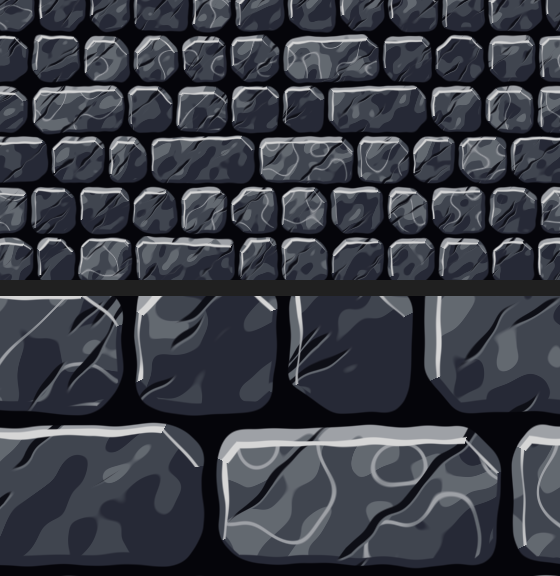
Top: the whole. Bottom: its middle third, enlarged.
Reproduce this texture procedurally as a Shadertoy shader.

```glsl
// Dark cel-shaded masonry wall: chiselled stones in staggered courses with black joints.

const float COURSES = 5.54;      // courses per canvas height
const float TOP_SHIFT = 0.336;   // part of the first course hidden above the canvas
const float JOINT = 0.045;       // half the joint width, in courses
const vec2 LIGHT_DIR = vec2(-0.45, 0.89);

const vec3 INK   = vec3(0.02, 0.02, 0.04);
const vec3 SHADE = vec3(0.15, 0.16, 0.21);
const vec3 STONE = vec3(0.25, 0.27, 0.31);
const vec3 WORN  = vec3(0.39, 0.41, 0.44);
const vec3 PALE  = vec3(0.62, 0.63, 0.65);
const vec3 GLINT = vec3(0.84, 0.84, 0.84);

// Per course: shift of the joints, and bits marking stones two slots wide
const float PHASE[6] = float[6](0.69, 0.59, 0.53, 1.04, 0.59, 0.61);
const int WIDE[6] = int[6](0, 256, 520, 4258, 0, 32);

float hash(vec2 p) {
    vec3 q = fract(p.xyx * 0.1031);
    q += dot(q, q.yzx + 33.33);
    return fract((q.x + q.y) * q.z);
}

float rnd(vec2 id, float seed) {
    return hash(id * vec2(17.0, 23.0) + seed * vec2(3.7, 5.3));
}

float corner(vec2 cell, vec2 f, vec2 o) {
    float a = 6.2832 * hash(cell + o);
    return dot(vec2(cos(a), sin(a)), f - o);
}

// Gradient noise, about -0.7 to 0.7
float noise(vec2 p) {
    vec2 c = floor(p), f = p - c;
    vec2 u = f * f * f * (f * (f * 6.0 - 15.0) + 10.0);
    float low = mix(corner(c, f, vec2(0)), corner(c, f, vec2(1, 0)), u.x);
    float high = mix(corner(c, f, vec2(0, 1)), corner(c, f, vec2(1)), u.x);
    return mix(low, high, u.y);
}

float smoothMax(float a, float b, float k) {
    float h = max(k - abs(a - b), 0.0) / k;
    return max(a, b) + 0.25 * h * h * k;
}

float cel(float x, float aa) { return smoothstep(-aa, aa, x); }

float jointAt(int col, int row) {
    return float(col) + PHASE[row] + 0.18 * (hash(vec2(col + 9, row * 7)) - 0.5);
}

bool isWide(int col, int row) { return ((WIDE[row] >> (col + 3)) & 1) == 1; }

// Left and right slot numbers of the stone at x
ivec2 findStone(float x, int row) {
    int col = int(floor(x - PHASE[row]));
    if (x < jointAt(col, row)) col--;
    else if (x >= jointAt(col + 1, row)) col++;
    if (isWide(col, row)) return ivec2(col, col + 2);
    if (isWide(col - 1, row)) return ivec2(col - 1, col + 1);
    return ivec2(col, col + 1);
}

// Eight tilted planes give the outline, the front face and the bevel direction
void carve(vec2 q, vec2 extent, vec2 id, out float outer, out float inner, out vec2 facing) {
    outer = inner = -9.0;
    for (int k = 0; k < 8; k++) {
        float s = float(k), a = s * 0.7854, tilt = 0.09 * (rnd(id, s) - 0.5);
        vec2 n = vec2(cos(a + tilt), sin(a + tilt));
        float reach = dot(abs(vec2(cos(a), sin(a))), extent);
        if (k % 2 == 1) reach -= mix(0.06, 0.2, rnd(id, s + 10.0));
        float side = dot(q, n) - reach;
        outer = smoothMax(outer, side, 0.07);
        float bevel = mix(0.025, 0.11, rnd(id, s + 20.0)) * (0.8 + 0.4 * max(n.y, 0.0));
        if (side + bevel > inner) { inner = side + bevel; facing = n; }
    }
}

// Angular tone patches, with pale veins on rough stones
vec3 faceColour(vec2 q, vec2 p, vec2 id, float aa) {
    float rough = step(0.55, rnd(id, 31.0));
    vec2 streak = vec2(q.x + q.y, 2.0 * (q.y - q.x));
    float level = 0.7 * noise(streak * 1.5 + id * 3.1) + 0.3 * noise(p * 4.0)
                + 0.3 * (q.y - 0.5 * q.x) + 0.2 * rough + 0.25 * (rnd(id, 32.0) - 0.5);
    vec3 colour = mix(SHADE, STONE, cel(level + 0.02, 2.0 * aa));
    colour = mix(colour, WORN, cel(level - 0.3, 2.0 * aa));
    float vein = cel(0.022 - abs(noise(p * 1.9 + id)), 2.0 * aa);
    return mix(colour, mix(WORN, PALE, cel(level, 0.2)), vein * rough);
}

vec3 bevelColour(vec2 facing, vec2 p, float aa) {
    float lit = dot(facing, LIGHT_DIR) + 0.6 * noise(p * 3.0);
    vec3 colour = mix(SHADE, STONE, cel(lit + 0.15, 2.0 * aa));
    colour = mix(colour, WORN, cel(lit - 0.35, 2.0 * aa));
    return mix(colour, PALE, cel(lit - 0.72, 2.0 * aa));
}

// Rising diagonal cracks, each with a thin lit lip
vec3 addCracks(vec3 colour, vec2 q, vec2 p, vec2 extent, vec2 id, float aa) {
    for (int k = 0; k < 3; k++) {
        float s = float(k) + 40.0, a = mix(0.55, 1.0, rnd(id, s));
        vec2 dir = vec2(cos(a), sin(a));
        float offset = (rnd(id, s + 5.0) - 0.5) * 1.3 * extent.x;
        float line = dot(q, vec2(-dir.y, dir.x)) - offset + 0.05 * noise(p * 4.5);
        float width = 0.075 * (noise(vec2(dot(q, dir) * 2.2, s) + id * 5.7) + 0.05);
        width = min(width, 0.026);
        float open = cel(width - 0.004, aa);
        float lip = cel(0.009 - abs(line + width + 0.006), aa);
        colour = mix(colour, WORN, lip * open);
        colour = mix(colour, mix(SHADE, INK, 0.75), cel(width - abs(line), aa) * open);
    }
    return colour;
}

void mainImage(out vec4 fragColor, in vec2 fragCoord) {
    vec2 uv = fragCoord / iResolution.y;
    float aa = COURSES / iResolution.y;
    vec2 p = vec2(uv.x * COURSES, (1.0 - uv.y) * COURSES + TOP_SHIFT);
    int row = clamp(int(floor(p.y)), 0, 5);

    // Stone-local frame, y up
    ivec2 slot = findStone(p.x, row);
    float left = jointAt(slot.x, row), right = jointAt(slot.y, row);
    vec2 id = vec2(slot.x + 5, row + 2);
    vec2 extent = vec2(0.5 * (right - left), 0.5) - JOINT;
    vec2 q = vec2(p.x - 0.5 * (left + right), 0.5 - fract(p.y));
    q += 0.035 * vec2(noise(p * 3.5), noise(p * 3.5 + 17.0));

    float outer, inner;
    vec2 facing;
    carve(q, extent, id, outer, inner, facing);

    // Face, cracks, bevel, then the bright worn arris
    vec3 colour = faceColour(q, p, id, aa);
    colour = mix(colour, bevelColour(facing, p, aa), cel(inner, aa));
    colour = addCracks(colour, q, p, extent, id, aa);
    float lit = dot(facing, LIGHT_DIR) + 0.7 * noise(p * 2.5 + 9.0);
    float arris = cel(0.024 * clamp(lit, 0.0, 1.0) - abs(inner), aa) * cel(lit - 0.1, 0.1);
    colour = mix(colour, mix(PALE, GLINT, cel(lit - 0.4, 0.2)), arris);

    fragColor = vec4(mix(INK, colour, cel(-outer, aa)), 1.0);
}
```
